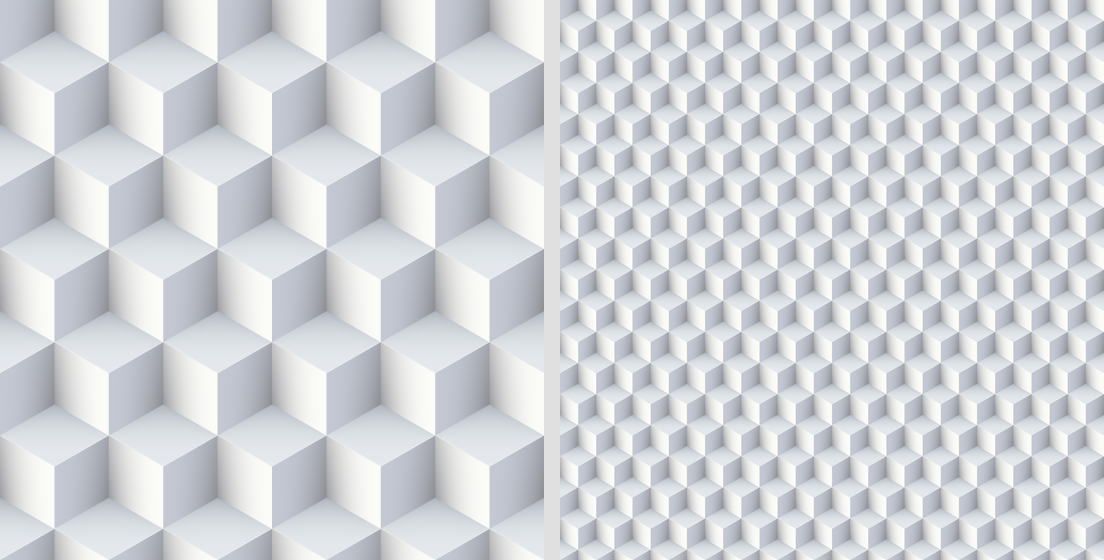
Left, the tile; right, the same tile 3 across and 3 down.
This pattern is drawn by a WebGL 1 fragment shader. Its source:

```glsl
precision highp float;

uniform vec2 u_resolution;

#define CUBES_ACROSS 5.0
#define ROW_PAIRS 3.0
#define SAMPLES 4
#define RIM_WIDTH 0.022
#define RIM_STRENGTH 0.45
#define TOP_LIT vec3(0.895, 0.912, 0.928)
#define TOP_SHADE vec3(0.675, 0.700, 0.735)
#define LEFT_LIT vec3(0.985, 0.985, 0.973)
#define LEFT_SHADE vec3(0.610, 0.612, 0.630)
#define RIGHT_LIT vec3(0.765, 0.785, 0.828)
#define RIGHT_SHADE vec3(0.550, 0.555, 0.575)

// Offset from the front corner of the cube covering p.
// A cube outline is a hexagon two units wide and two units high.
vec2 cubeLocal(vec2 p) {
  vec2 period = vec2(2.0, 3.0);
  vec2 q = mod(p + 0.5 * period, period) - 0.5 * period;
  if (abs(q.y) + 0.5 * abs(q.x) > 1.0) {
    q = mod(p, period) - 0.5 * period;
  }
  return q;
}

// Lid: shaded toward the back corner, bright rim on the front edges
vec3 topFace(vec2 q) {
  float nearFront = q.y - 0.5 * abs(q.x);
  float nearBack = q.y + 0.5 * abs(q.x);
  float shade = 0.85 * pow(q.y, 2.6) + 0.15 * q.y * pow(nearBack, 8.0);
  float rim = 1.0 - smoothstep(0.0, RIM_WIDTH, nearFront);
  vec3 color = mix(TOP_LIT, TOP_SHADE, shade);
  return mix(color, vec3(0.98), rim * RIM_STRENGTH);
}

// Walls: shaded toward the inner fold, deepest at its lower end
vec3 sideFace(vec2 q) {
  float fold = min(abs(q.x), 1.0);
  float drop = clamp(0.5 * fold - q.y, 0.0, 1.0);
  float depth = mix(0.6, 1.0, drop);
  if (q.x < 0.0) {
    return mix(LEFT_LIT, LEFT_SHADE, depth * pow(fold, 2.4));
  }
  return mix(RIGHT_LIT, RIGHT_SHADE, depth * pow(fold, 2.0));
}

vec3 cubePattern(vec2 uv) {
  vec2 q = cubeLocal(uv * vec2(2.0 * CUBES_ACROSS, 3.0 * ROW_PAIRS));
  return q.y > 0.5 * abs(q.x) ? topFace(q) : sideFace(q);
}

void main() {
  // Average a grid of samples inside the pixel to smooth the edges
  vec3 sum = vec3(0.0);
  for (int j = 0; j < SAMPLES; j++) {
    for (int i = 0; i < SAMPLES; i++) {
      vec2 offset = (vec2(float(i), float(j)) + 0.5) / float(SAMPLES) - 0.5;
      sum += cubePattern((gl_FragCoord.xy + offset) / u_resolution);
    }
  }
  gl_FragColor = vec4(sum / float(SAMPLES * SAMPLES), 1.0);
}
```
